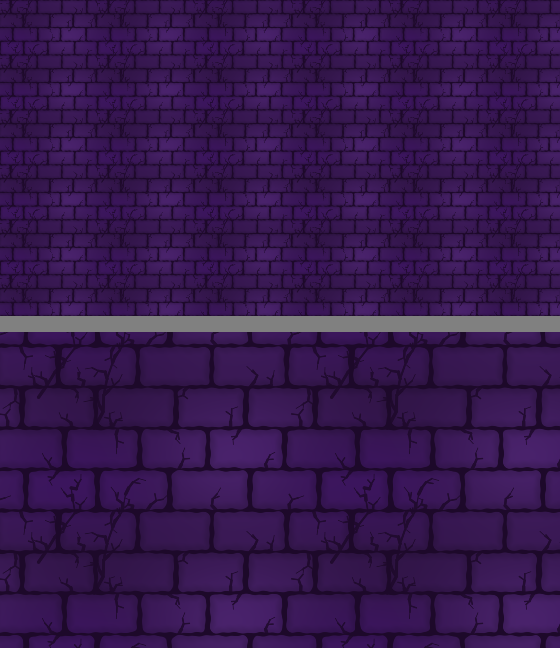
Top: the whole. Bottom: its middle third, enlarged.
This texture is drawn by a WebGL 1 fragment shader. Its source:

```glsl
precision highp float;
uniform vec2 u_resolution;

#define TILES 5.75
#define ROWS 4.0
#define BRICKS 4.0
#define TILE_ASPECT 1.7778
#define JOINT vec2(0.045, 0.036)
#define CORNER 0.14
#define CRACK_WIDTH 0.042
#define MORTAR vec3(0.115, 0.035, 0.165)
#define SHADE vec3(0.198, 0.083, 0.290)
#define GLOW vec3(0.278, 0.130, 0.408)
#define VIOLET vec3(0.235, 0.080, 0.375)

const float TAU = 6.28318;

float hash(vec2 p) {
  return fract(sin(dot(p, vec2(12.99, 78.23))) * 4375.85);
}

float segment(vec2 p, vec2 a, vec2 b) {
  vec2 ab = b - a;
  return length(p - a - ab * clamp(dot(p - a, ab) / dot(ab, ab), 0.0, 1.0));
}

vec2 polar(float angle) {
  return vec2(cos(angle), sin(angle));
}

// Jagged tapering line with one side fork
float crack(vec2 p, vec2 a, float heading, float stride, float seed) {
  float d = 9.0;
  for (int i = 0; i < 4; i++) {
    float step01 = float(i) / 4.0;
    float angle = heading + 1.9 * (hash(vec2(seed, step01)) - 0.5);
    vec2 b = a + stride * polar(angle);
    float width = CRACK_WIDTH * (1.0 - step01);
    d = min(d, segment(p, a, b) - width);
    if (i == 1) {
      float side = hash(vec2(seed, 7.0)) < 0.5 ? -1.1 : 1.1;
      d = min(d, segment(p, b, b + stride * polar(angle + side)) - 0.6 * width);
    }
    a = b;
  }
  return d;
}

// Rising trunk with twigs on alternating sides
float crackTree(vec2 p, vec2 a, float size, float seed) {
  float d = 9.0;
  for (int i = 0; i < 6; i++) {
    float n = float(i);
    float side = mod(n, 2.0) * 2.0 - 1.0;
    float bend = hash(vec2(seed, n)) - 0.5;
    vec2 b = a + size * vec2(0.13 + 0.45 * bend, -0.4);
    d = min(d, segment(p, a, b) - CRACK_WIDTH * (1.0 - n / 8.0));
    d = min(d, crack(p, b, -0.25 * TAU + side * 0.9, 0.17 * size, seed + n));
    a = b;
  }
  return d;
}

// Stone colour: a soft glow and a violet patch in each tile
vec3 stoneColor(vec2 t) {
  vec2 wave = 0.5 + 0.5 * cos(TAU * (t - vec2(0.72, 0.68)));
  vec3 color = mix(SHADE, GLOW, wave.x * (0.3 + 0.7 * wave.y));
  vec2 patchWave = 0.5 + 0.5 * cos(TAU * (t - vec2(0.15, 0.82)));
  return mix(color, VIOLET, 0.8 * patchWave.x * patchWave.y);
}

void main() {
  // One unit is one brick row, measured down from the top left
  float unit = TILES * ROWS / u_resolution.y;
  vec2 p = vec2(gl_FragCoord.x, u_resolution.y - gl_FragCoord.y) * unit;
  vec2 tile = vec2(ROWS * TILE_ASPECT, ROWS);
  vec2 t = p / tile;
  float brickWidth = tile.x / BRICKS;

  // Running bond with slightly shifted joints
  float row = floor(p.y);
  float rowId = mod(row, ROWS);
  float shift = 0.5 - 0.5 * mod(row, 2.0);
  float x = p.x / brickWidth - shift;
  float nearest = floor(x + 0.5);
  float jitterHere = 0.12 * (hash(vec2(mod(nearest, BRICKS), rowId)) - 0.5);
  float left = x < nearest + jitterHere ? nearest - 1.0 : nearest;
  vec2 id = vec2(mod(left, BRICKS), rowId);
  vec2 nextId = vec2(mod(left + 1.0, BRICKS), rowId);
  float x0 = left + 0.12 * (hash(id) - 0.5);
  float x1 = left + 1.0 + 0.12 * (hash(nextId) - 0.5);

  // Rounded brick with a worn outline
  vec2 size = vec2((x1 - x0) * brickWidth, 1.0);
  vec2 q = vec2((x - x0) * brickWidth, p.y - row);
  vec2 gap = JOINT + vec2(0.03 * hash(id + 3.7), 0.0);
  vec2 corner = abs(q - 0.5 * size) - 0.5 * size + gap + CORNER;
  float brick = length(max(corner, 0.0)) + min(max(corner.x, corner.y), 0.0) - CORNER;
  brick += 0.012 * sin(TAU * (9.0 * t.x + 4.0 * t.y)) + 0.009 * sin(TAU * (23.0 * t.x - 11.0 * t.y));

  // Short cracks growing inward from the brick edges
  float cracks = 9.0;
  for (int i = 0; i < 2; i++) {
    float seed = hash(id + 1.3 + 5.1 * float(i));
    if (seed < 0.72) {
      float fromTop = step(0.5, hash(vec2(seed, 2.0)));
      vec2 start = vec2(size.x * (0.1 + 0.8 * hash(vec2(seed, 4.0))), 1.0 - fromTop);
      float heading = (fromTop - 0.5) * 0.5 * TAU + 1.4 * (hash(vec2(seed, 6.0)) - 0.5);
      cracks = min(cracks, crack(q, start, heading, 0.11 + 0.09 * seed, seed));
    }
  }

  // Large branching cracks crossing several rows
  vec2 w = mod(p + 1.0, tile) - 1.0;
  cracks = min(cracks, crackTree(w, vec2(1.65, 2.0), 1.0, 2.3));
  cracks = min(cracks, crackTree(w, vec2(0.3, 1.25), 0.75, 5.6));

  // Shading and edges
  vec3 color = stoneColor(t) * (0.97 + 0.07 * hash(id + 8.2));
  color *= 1.0 - 0.13 * smoothstep(-0.22, 0.0, brick);
  color = mix(color, MORTAR, smoothstep(-0.6 * unit, 0.6 * unit, brick));
  color = mix(color, MORTAR, 0.85 * (1.0 - smoothstep(-0.5 * unit, 0.5 * unit, cracks)));
  gl_FragColor = vec4(color, 1.0);
}
```
